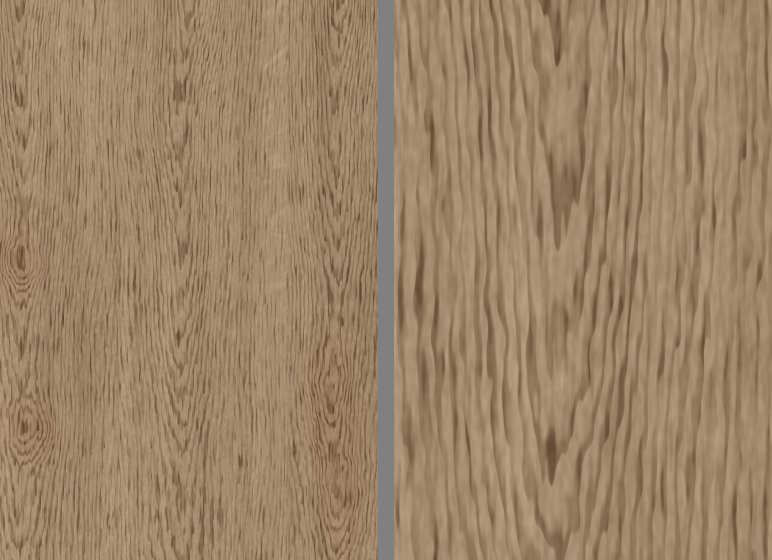
Left, the full canvas; right, a detail of the centre.
A WebGL 2 fragment shader for this texture:

```glsl
#version 300 es
precision highp float;
// Brown oak boards with upright grain: each board is a ring field that forms
// pointed arches along its heart line and closes into loops around knots.
// Ragged pores and fibres break up the rings; ray flecks and tone drift follow.

#define LIGHT_WOOD vec3(0.667, 0.565, 0.455)
#define SHADE_TINT vec3(1.0, 0.99, 0.95)
#define RING_DENSITY 88.0
#define ARCH_RATE 9.5
#define HEART_WIDTH 0.024
#define RING_DARK 0.105
#define PORE_DARK 0.10
#define FIBRE 0.12
#define DRIFT 0.05
#define KNOT_DEPTH 3.6
#define SEAM_LEFT 0.312
#define SEAM_RIGHT 0.763

out vec4 fragColor;
uniform vec2 u_resolution;

vec2 gradientAt(vec2 cell) {
    vec3 h = fract(cell.xyx * vec3(0.1031, 0.1030, 0.0973));
    h += dot(h, h.yzx + 33.33);
    return fract((h.xx + h.yz) * h.zy) * 2.0 - 1.0;
}

float noise(vec2 p) {
    vec2 i = floor(p), f = fract(p);
    vec2 u = f * f * f * (f * (f * 6.0 - 15.0) + 10.0);
    vec2 e = vec2(1.0, 0.0);
    float a = dot(gradientAt(i), f);
    float b = dot(gradientAt(i + e), f - e);
    float c = dot(gradientAt(i + e.yx), f - e.yx);
    float d = dot(gradientAt(i + 1.0), f - 1.0);
    return mix(mix(a, b, u.x), mix(c, d, u.x), u.y);
}

vec3 wood(vec2 p) {
    // Board layout: heart line, knot height, knot spacing, knot size
    float board = step(SEAM_LEFT, p.x) + step(SEAM_RIGHT, p.x);
    float heart = board < 0.5 ? 0.06 : board < 1.5 ? 0.487 : 0.885;
    vec2 knotRow = board < 1.0 ? vec2(0.344, 0.444) : vec2(0.17, 0.26);
    vec2 knotSize = board < 1.0 ? vec2(0.06, 0.075) : vec2(0.06, 0.14);
    float knotty = board == 1.0 ? 0.0 : 1.0;
    vec2 q = p + vec2(board * 7.3, board * 3.1);

    // Ring field: steep arches near the heart, straight grain further out
    float sway = 0.035 * noise(vec2(q.y * 1.7, board * 5.0 + 0.5));
    float d = p.x - heart - sway;
    float nearHeart = exp(-d * d / 0.010);
    float ring = RING_DENSITY * length(vec2(d, HEART_WIDTH));
    ring -= ARCH_RATE * (p.y - 0.7) * mix(0.25, 1.0, nearHeart);
    ring += 2.6 * noise(q * vec2(6.0, 2.2)) + 0.8 * noise(q * vec2(20.0, 4.0));
    ring += 0.35 * noise(q * vec2(60.0, 14.0));
    ring += 0.55 * noise(q * vec2(150.0, 26.0));

    // Knots pull the rings into closed loops
    float core = 0.0, halo = 0.0;
    for (int k = 0; k < 2; k++) {
        float height = knotRow.x + knotRow.y * float(k);
        vec2 r = (p - vec2(heart + 0.02 - 0.035 * float(k), height)) / knotSize;
        r += 0.5 * vec2(noise(q * 14.0), noise(q * 14.0 + 9.0));
        float bump = knotty * exp(-dot(r, r));
        ring -= KNOT_DEPTH * bump;
        halo += bump;
        core += knotty * exp(-dot(r, r) * 20.0);
    }

    // Fibres and pores: thin upright dashes of two lengths
    float fibre = noise(q * vec2(190.0, 42.0));
    float longFibre = noise(q * vec2(165.0, 15.0) + 5.0);
    float pore = smoothstep(0.05, 0.35, longFibre + 0.25 * fibre);

    // Ring lines: thin, crisp, patchy, and frayed by the fibres
    float s = fract(ring);
    float line = smoothstep(0.4, 0.72, s) * (1.0 - smoothstep(0.88, 1.0, s));
    float strength = 0.7 + 0.8 * noise(vec2(floor(ring) * 0.73, q.y * 2.5));
    strength += 0.9 * noise(q * vec2(35.0, 7.0)) + 0.5 * nearHeart;
    strength += 1.1 * (fibre + longFibre);
    float shade = RING_DARK * line * clamp(strength, 0.0, 1.6);
    shade += PORE_DARK * pore * (0.5 + 0.35 * line);
    shade -= FIBRE * (0.7 * fibre + 0.4 * noise(q * vec2(230.0, 95.0)));

    // Slow tone drift, darker right board, knots and seams
    shade += DRIFT * noise(q * vec2(9.0, 1.1) + 4.0);
    shade += DRIFT * noise(q * vec2(28.0, 0.9));
    shade += 0.02 * step(1.5, board) + 0.03 * halo + 0.06 * core;
    shade += 0.02 * exp(-abs(p.x - SEAM_RIGHT) * 350.0);
    shade += 0.012 * exp(-abs(p.x - SEAM_LEFT) * 350.0);

    // Pale slanted ray flecks in the strip beside the right seam
    float strip = smoothstep(0.68, 0.71, p.x) * step(p.x, SEAM_RIGHT);
    float fleck = noise(vec2(p.x * 13.0, (p.y - 0.65 * p.x) * 42.0)
        + 1.2 * noise(p * 15.0));
    fleck = smoothstep(0.05, 0.35, fleck) * smoothstep(0.45, 0.85, p.y);
    shade = mix(shade, shade * 0.8, strip);
    shade -= 0.04 * strip * fleck;

    vec3 colour = LIGHT_WOOD - shade * SHADE_TINT;
    return colour + 0.012 * halo * vec3(1.0, 0.2, -0.6);
}

void main() {
    // Four samples per pixel keep the thin lines smooth
    vec3 sum = vec3(0.0);
    for (int i = 0; i < 4; i++) {
        vec2 offset = vec2(i & 1, i >> 1) * 0.5 - 0.25;
        sum += wood((gl_FragCoord.xy + offset) / u_resolution.x);
    }
    fragColor = vec4(sum * 0.25, 1.0);
}
```
